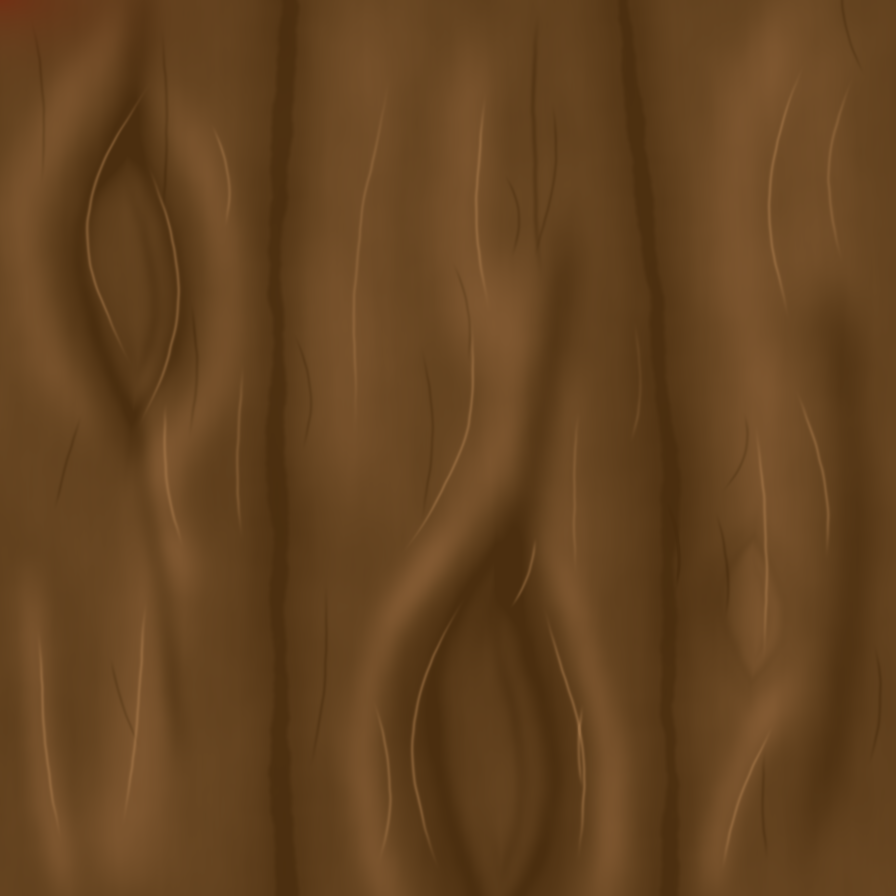
Reproduce this texture procedurally as a three.js fragment shader.

```glsl
// Three painted wooden planks with soft grain folds, almond knots and ragged seams.
// Curved bands add light or shade to one tone value, which then picks the colour;
// layered sines mottle the wood and a hashed loop scatters fine tapered hairs.

#define DARK_WOOD vec3(0.28, 0.17, 0.05)
#define MID_WOOD vec3(0.405, 0.272, 0.13)
#define LIGHT_WOOD vec3(0.55, 0.38, 0.22)
#define HAIR_LIGHT vec3(0.69, 0.50, 0.31)
#define RED_STAIN vec3(0.46, 0.17, 0.07)
#define SEAM_WIDTH 0.008
#define MOTTLE 0.20
#define GRAIN 0.05
#define HAIR_WIDTH 0.0020
#define HAIR_COUNT 24

varying vec2 vUv;

float hash(float n) {
  return fract(sin(n * 91.73) * 4375.85);
}

// Layered sines, each turned and bent by the one before
float waves(vec2 p) {
  float sum = 0.0, amp = 0.5;
  for (int i = 0; i < 5; i++) {
    sum += amp * sin(p.x + 1.3 * sin(p.y)) * cos(p.y - 0.7 * sin(p.x));
    p = mat2(0.8, 0.6, -0.6, 0.8) * p * 1.9 + 2.3;
    amp *= 0.55;
  }
  return sum;
}

// Tapered curve running down from a to b, bowed sideways by bend
float stroke(vec2 p, vec2 a, vec2 b, float bend, float width) {
  float t = clamp((p.y - a.y) / (b.y - a.y), 0.0, 1.0);
  float bow = sin(3.14159 * t);
  float d = (p.x - mix(a.x, b.x, t) - bend * bow) / width;
  return exp(-d * d) * smoothstep(0.0, 0.75, bow);
}

// Soft fold in x, with a thin bright crest in y
vec2 fold(vec2 p, vec2 a, vec2 b, float bend, float width) {
  vec2 inset = (b - a) * 0.22;
  float crest = stroke(p, a + inset, b - inset, bend * 0.45, HAIR_WIDTH);
  return vec2(stroke(p, a, b, bend, width), crest * 0.45);
}

// Almond hollow: dark rim, shaded surround and bent inner streaks
float knot(vec2 p, vec2 centre, vec2 size) {
  vec2 d = (p - centre) / size;
  float lens = abs(d.x + 0.12 * sin(d.y * 3.0)) + d.y * d.y;
  float rim = exp(-pow((lens - 1.0) * 5.0, 2.0));
  float surround = exp(-pow((lens - 1.25) * 1.5, 2.0));
  float inner = exp(-pow((lens - 0.45) * 7.0, 2.0)) * smoothstep(-0.3, 0.5, d.x);
  return -0.32 * rim - 0.50 * surround - 0.30 * inner;
}

// Dark core with ragged edges in x, wide shadow in y
vec2 seam(vec2 p, float x) {
  float ragged = 0.004 * waves(vec2(p.y * 34.0, x * 20.0));
  float d = abs(p.x - x - ragged);
  float w = SEAM_WIDTH + 0.006 * waves(vec2(p.y * 15.0, x * 9.0 + 4.0));
  return vec2(1.0 - smoothstep(w - 0.003, w + 0.004, d), exp(-pow(d / 0.035, 2.0)));
}

void main() {
  vec2 uv = vUv;
  vec2 p = uv + 0.006 * vec2(waves(uv * vec2(5.0, 9.0)), 0.0);

  // Light folds: left, middle and right plank
  vec2 light = fold(p, vec2(0.18, 1.04), vec2(0.14, 0.46), -0.13, 0.036);
  light += fold(p, vec2(0.17, 0.94), vec2(0.15, 0.40), 0.09, 0.032);
  light += fold(p, vec2(0.18, 0.62), vec2(0.21, 0.32), -0.02, 0.028);
  light += fold(p, vec2(0.03, 0.40), vec2(0.08, -0.04), -0.01, 0.020);
  light += fold(p, vec2(0.17, 0.44), vec2(0.13, -0.03), 0.01, 0.042);
  light += 0.7 * fold(p, vec2(0.45, 1.08), vec2(0.38, 0.35), -0.03, 0.062);
  light += fold(p, vec2(0.54, 1.00), vec2(0.55, 0.55), -0.03, 0.036);
  light += fold(p, vec2(0.56, 0.76), vec2(0.41, 0.27), 0.075, 0.036);
  light += fold(p, vec2(0.53, 0.46), vec2(0.48, -0.10), -0.10, 0.024);
  light += fold(p, vec2(0.59, 0.44), vec2(0.66, -0.08), 0.05, 0.022);
  light += 0.6 * fold(p, vec2(0.65, 0.62), vec2(0.64, 0.28), -0.01, 0.028);
  light += fold(p, vec2(0.91, 1.05), vec2(0.87, 0.52), -0.07, 0.042);
  light += 0.7 * fold(p, vec2(0.96, 1.00), vec2(0.93, 0.62), -0.04, 0.050);
  light += fold(p, vec2(0.84, 0.64), vec2(0.86, 0.15), 0.01, 0.045);
  light += fold(p, vec2(0.89, 0.26), vec2(0.78, -0.04), -0.02, 0.024);

  // Valleys between the folds
  float shade = stroke(p, vec2(0.165, 1.05), vec2(0.13, 0.76), 0.0, 0.022);
  shade += stroke(p, vec2(0.14, 0.62), vec2(0.21, 0.12), 0.0, 0.014);
  shade += stroke(p, vec2(0.64, 0.80), vec2(0.52, 0.22), 0.02, 0.022);
  shade += stroke(p, vec2(0.91, 0.76), vec2(0.88, -0.02), 0.06, 0.026);
  shade += 0.8 * stroke(p, vec2(0.602, 1.0), vec2(0.605, 0.68), -0.008, 0.003);

  // Knots, mottling and fine vertical grain
  float tone = 0.62 * light.x - 0.55 * shade - 0.10;
  tone += knot(p, vec2(0.148, 0.69), vec2(0.054, 0.155));
  tone += knot(p, vec2(0.550, 0.17), vec2(0.064, 0.215));
  tone += 0.45 * knot(p, vec2(0.842, 0.32), vec2(0.034, 0.080));
  tone += MOTTLE * waves(uv * vec2(13.0, 9.0) + 1.7);
  tone += GRAIN * waves(vec2(p.x * 110.0, p.y * 7.0));

  // Scattered hairs, some light and some dark
  float hairs = light.y;
  for (int i = 0; i < HAIR_COUNT; i++) {
    float n = float(i) + 1.0;
    vec2 a = vec2(fract(n * 0.618), 0.15 + 0.9 * hash(n));
    vec2 b = a + vec2(0.07 * (hash(n + 31.0) - 0.5), -0.07 - 0.15 * hash(n + 57.0));
    float line = stroke(p, a, b, 0.03 * (hash(n + 83.0) - 0.5), HAIR_WIDTH);
    if (hash(n + 11.0) > 0.55) hairs += 0.40 * line;
    else tone -= 0.38 * line;
  }

  // Seams lean and bend down the boards
  vec2 gap = seam(p, 0.308 + 0.014 * pow(abs(uv.y * 2.0 - 1.0), 2.0));
  gap = max(gap, seam(p, 0.748 - 0.050 * smoothstep(0.40, 1.05, uv.y)));
  tone -= 0.48 * gap.y;

  vec3 color = mix(MID_WOOD, LIGHT_WOOD, clamp(tone, 0.0, 1.0));
  color = mix(color, DARK_WOOD, clamp(-tone, 0.0, 0.9));
  color = mix(color, HAIR_LIGHT, clamp(hairs, 0.0, 0.75) * (1.0 - gap.y));
  color = mix(color, DARK_WOOD, 0.65 * gap.x);
  color = mix(color, RED_STAIN, 0.8 * exp(-length((uv - vec2(0.0, 1.0)) * vec2(14.0, 30.0))));
  gl_FragColor = vec4(color, 1.0);
}
```
